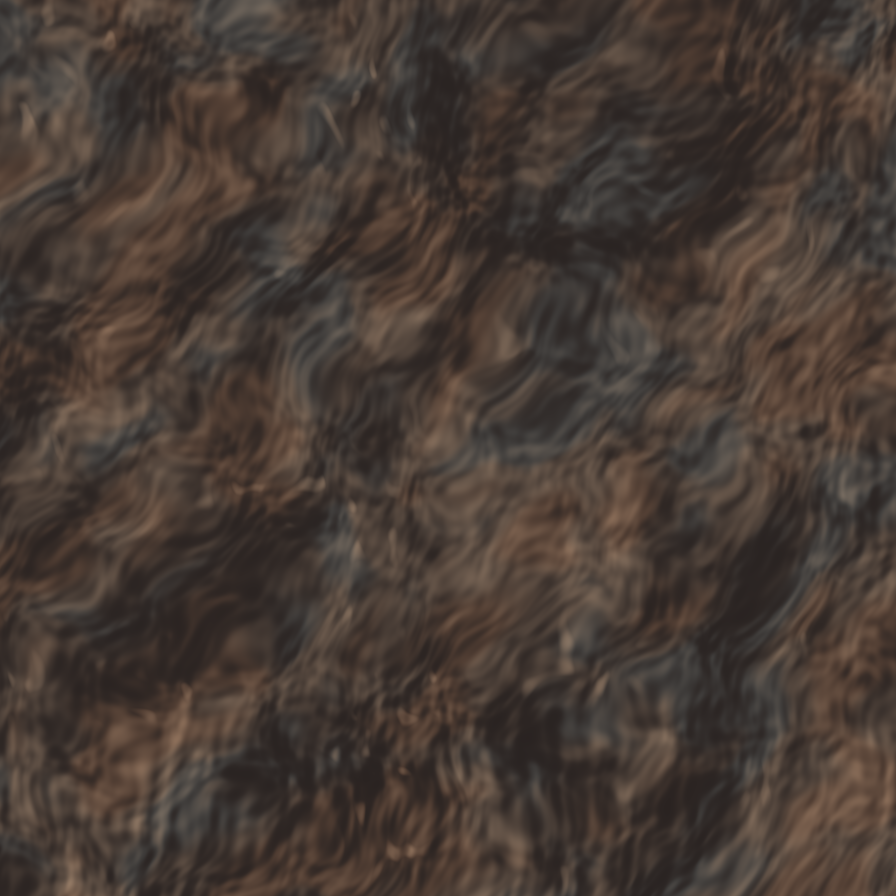
This texture is drawn by a Shadertoy shader. Its source:

```glsl
// Weathered brown bark: slanted lumpy ridges, dark hollows, fine fibres and pale chips.

// Palette
const vec3 HOLLOW_BROWN = vec3(0.175, 0.147, 0.138);
const vec3 PALE_BROWN   = vec3(0.520, 0.435, 0.365);
const vec3 RUST_SHIFT   = vec3(0.026, -0.003, -0.016);
const vec3 SLATE_SHIFT  = vec3(-0.036, 0.002, 0.024);

// Shape of the surface
const float LUMP_SCALE   = 5.0;   // largest lumps per canvas height
const float LUMP_GAIN    = 0.80;  // strength of each finer octave
const float LUMP_STRETCH = 0.62;  // below 1 draws lumps out along the grain
const float RIDGE_LEAN   = 0.36;  // sideways drift of ridges per unit height
const float FIBRE_LEAN   = 0.10;
const float WARP_AMOUNT  = 0.075;
const vec2  RIDGE_SCALE  = vec2(13.0, 3.6);
const vec2  FIBRE_SCALE  = vec2(75.0, 13.0);
const vec2  CHIP_SCALE   = vec2(40.0, 27.0);

// Light and tone
const vec2  LIGHT_STEP     = vec2(-0.003, 0.008);
const float BASE_TONE      = 0.32;
const float LUMP_CONTRAST  = 0.50;
const float LIGHT_CONTRAST = 0.55;
const float RIDGE_CONTRAST = 0.42;
const float FIBRE_CONTRAST = 0.62;
const float CRACK_DEPTH    = 0.24;
const float CHIP_BRIGHTNESS = 0.42;

// Unit gradient for a lattice point, from an integer hash
vec2 latticeGradient(ivec2 cell) {
    uint h = uint(cell.x) * 1597334677u ^ uint(cell.y) * 3812015801u;
    h = (h ^ (h >> 15)) * 2246822519u;
    h = (h ^ (h >> 13)) * 3266489917u;
    float angle = float((h ^ (h >> 16)) & 65535u) * 6.28318 / 65536.0;
    return vec2(cos(angle), sin(angle));
}

float gradientNoise(vec2 p) {
    ivec2 cell = ivec2(floor(p));
    vec2 f = fract(p);
    vec2 w = f * f * f * (f * (f * 6.0 - 15.0) + 10.0);
    float a = dot(latticeGradient(cell), f);
    float b = dot(latticeGradient(cell + ivec2(1, 0)), f - vec2(1.0, 0.0));
    float c = dot(latticeGradient(cell + ivec2(0, 1)), f - vec2(0.0, 1.0));
    float d = dot(latticeGradient(cell + ivec2(1, 1)), f - vec2(1.0, 1.0));
    return mix(mix(a, b, w.x), mix(c, d, w.x), w.y);
}

vec2 warpOffset(vec2 p) {
    vec2 broad = vec2(gradientNoise(p * 4.0 + 17.3), gradientNoise(p * 4.0 + 61.7));
    vec2 small = vec2(gradientNoise(p * 14.0 + 5.1), gradientNoise(p * 14.0 + 38.9));
    return WARP_AMOUNT * (broad + 0.3 * small);
}

// Layered lumps, drawn out along the leaning grain
float lumpHeight(vec2 p) {
    vec2 q = p * vec2(1.0, LUMP_STRETCH) * LUMP_SCALE;
    float height = 0.0;
    float weight = 1.0;
    for (int i = 0; i < 5; i++) {
        height += weight * gradientNoise(q);
        q = q * 1.97 + vec2(13.7, 29.3);
        weight *= LUMP_GAIN;
    }
    return height;
}

void mainImage(out vec4 fragColor, in vec2 fragCoord) {
    vec2 uv = fragCoord / iResolution.y;
    vec2 warp = warpOffset(uv);
    vec2 grain = uv + warp - vec2(RIDGE_LEAN * uv.y, 0.0);

    // Lumps lit from above
    float height = lumpHeight(grain);
    float light = height - lumpHeight(grain + LIGHT_STEP);

    // Long ridges and the cracks between them, each in its own regions
    float ridge = gradientNoise(grain * RIDGE_SCALE + 83.0);
    float crackLine = abs(gradientNoise(grain * vec2(9.0, 5.0) + 47.0));
    float crackArea = smoothstep(-0.05, 0.25, gradientNoise(uv * 5.0 + 91.0));
    float crack = (1.0 - smoothstep(0.0, 0.09, crackLine)) * crackArea;

    // Fine upright fibres, strongest along the right and lower edges
    vec2 strand = uv + 0.6 * warp - vec2(FIBRE_LEAN * uv.y, 0.0);
    float fibre = gradientNoise(strand * FIBRE_SCALE + 9.0);
    float edgeArea = max(smoothstep(0.82, 0.95, uv.x), 1.0 - smoothstep(0.08, 0.34, uv.y));
    float fibreArea = mix(0.25, 1.0, edgeArea * smoothstep(-0.3, 0.2, gradientNoise(uv * 4.0 + 23.0)));

    // Sparse pale chips
    float chip = smoothstep(0.26, 0.50, gradientNoise((uv + warp) * CHIP_SCALE + 71.0));
    chip *= smoothstep(0.0, 0.30, gradientNoise(uv * 6.0 + 33.0));

    float tone = BASE_TONE + LUMP_CONTRAST * height + LIGHT_CONTRAST * light
               + RIDGE_CONTRAST * ridge + FIBRE_CONTRAST * fibre * fibreArea
               - CRACK_DEPTH * crack + CHIP_BRIGHTNESS * chip;

    // Soft floor keeps the hollows from turning black
    tone = 0.5 * (tone + sqrt(tone * tone + 0.04)) - 0.05;
    tone = min(tone, 1.15);

    // Rusty and slate stains; slate gathers in the darker parts
    float stain = gradientNoise(grain * 6.0 + 53.0) + 0.6 * gradientNoise(grain * 17.0 + 19.0);
    float slate = smoothstep(0.0, 0.35, stain - 0.15 * tone);
    float rust = smoothstep(0.0, 0.35, -stain);
    vec3 color = mix(HOLLOW_BROWN, PALE_BROWN, tone);
    color += (SLATE_SHIFT * slate + RUST_SHIFT * rust) * smoothstep(-0.1, 0.4, tone);

    fragColor = vec4(color, 1.0);
}
```
